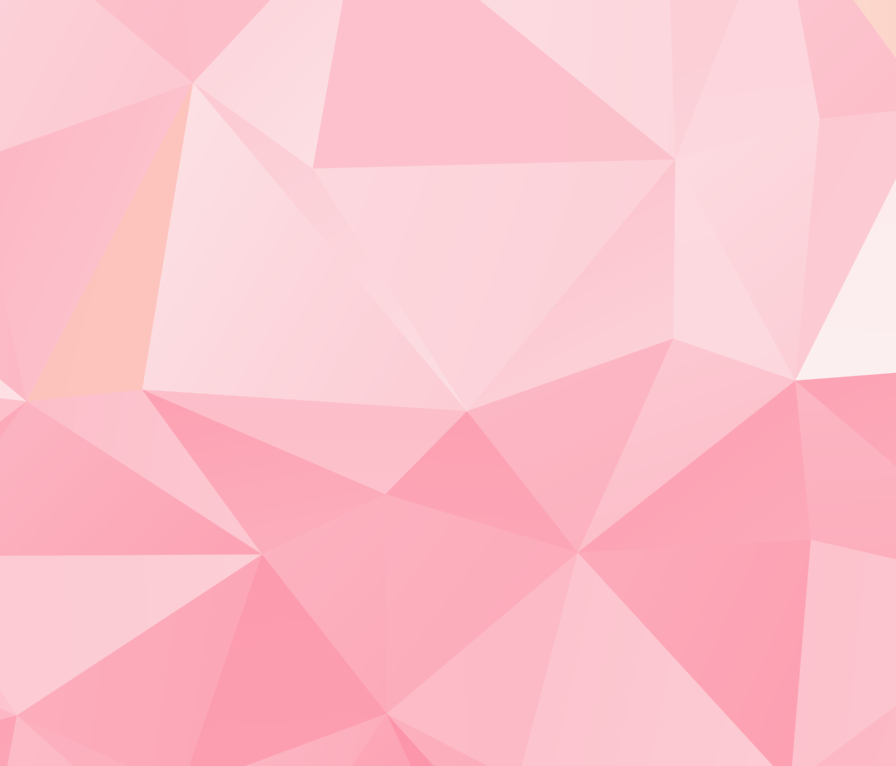
Give the GLSL for this background, as a WebGL 1 fragment shader.

```glsl
precision highp float;
// Low-poly backdrop of softly shaded pink triangles, pale above and deeper below.

uniform vec2 u_resolution;

const float CELLS = 3.85; // mesh cells per canvas height

vec3 hash3(vec2 p) {
  vec3 q = fract(p.xyx * vec3(0.1031, 0.1030, 0.0973));
  q += dot(q, q.yxz + 33.33);
  return fract((q.xxy + q.yzz) * q.zyx);
}

float cross2(vec2 a, vec2 b) {
  return a.x * b.y - a.y * b.x;
}

float area(vec2 a, vec2 b, vec2 c) {
  return cross2(b - a, c - a);
}

// Signed distance to the line a-b, positive on its left
float edge(vec2 p, vec2 a, vec2 b) {
  return cross2(b - a, p - a) / length(b - a);
}

// Strongly jittered lattice point
vec2 vertex(vec2 i) {
  return i + (hash3(i + 17.0).xy - 0.5) * 0.88;
}

vec3 facetColor(vec2 p, vec2 center, vec2 id) {
  vec3 rnd = hash3(id * 2.0 + 41.0);
  vec3 extra = hash3(id * 2.0 + 83.0);

  // Paleness grows with height and varies per facet
  float upper = smoothstep(0.32, 0.56, center.y / CELLS);
  float pale = mix(0.25, 0.58, upper) + (rnd.x - 0.5) * 0.32;
  pale += 0.24 * step(0.78, rnd.y) * (1.0 - upper);

  // One nearly white accent
  pale = mix(pale, 0.95, step(distance(id, vec2(4.0, 2.0)), 0.1));

  // Gentle gradient, mostly along the diagonal
  float angle = 2.36 + (rnd.z - 0.5) * 1.8;
  float slope = mix(-0.16, 0.16, extra.x);
  pale += dot(p - center, vec2(cos(angle), sin(angle))) * slope;

  vec3 color = mix(vec3(0.99, 0.58, 0.66), vec3(0.99, 0.95, 0.95), clamp(pale, 0.0, 1.0));
  color.b -= 0.07 * step(0.9, extra.y); // occasional peach facet
  return color;
}

// Color weighted by antialiased coverage, with the weight in alpha
vec4 facet(vec2 p, vec2 a, vec2 b, vec2 c, vec2 id, float blur) {
  float inside = min(edge(p, a, b), min(edge(p, b, c), edge(p, c, a)));
  float cover = clamp(0.5 + inside / blur, 0.0, 1.0);
  return vec4(facetColor(p, (a + b + c) / 3.0, id), 1.0) * cover;
}

void main() {
  vec2 p = gl_FragCoord.xy / u_resolution.y * CELLS;
  float blur = 1.3 * CELLS / u_resolution.y;
  vec4 sum = vec4(0.0);

  for (int y = -1; y <= 1; y++) {
    for (int x = -1; x <= 1; x++) {
      vec2 cell = floor(p) + vec2(float(x), float(y));
      vec2 a = vertex(cell);
      vec2 b = vertex(cell + vec2(1.0, 0.0));
      vec2 c = vertex(cell + vec2(1.0, 1.0));
      vec2 d = vertex(cell + vec2(0.0, 1.0));

      // Alternate diagonals form fans; concave quads force the valid split
      float splitAC = min(area(a, b, c), area(a, c, d));
      float splitBD = min(area(a, b, d), area(b, c, d));
      float favor = mod(cell.x + cell.y, 2.0) < 0.5 ? 3.0 : 0.33;

      if (splitAC * favor > splitBD) {
        sum += facet(p, a, b, c, cell, blur);
        sum += facet(p, a, c, d, cell + 0.5, blur);
      } else {
        sum += facet(p, a, b, d, cell, blur);
        sum += facet(p, b, c, d, cell + 0.5, blur);
      }
    }
  }

  gl_FragColor = vec4(sum.rgb / sum.a, 1.0);
}
```
